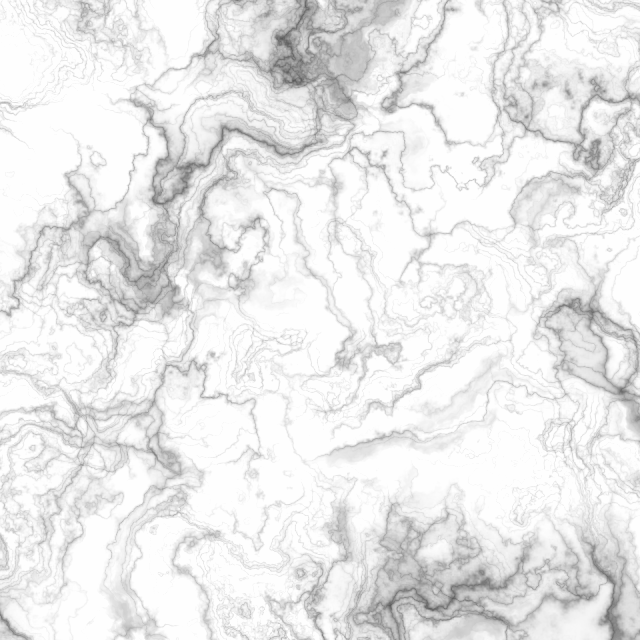
A WebGL 2 fragment shader for this texture map:

```glsl
#version 300 es
precision highp float;

uniform vec2 u_resolution;
out vec4 fragColor;

// Unit gradient at a lattice cell
vec2 cellGradient(vec2 cell) {
    uvec2 k = uvec2(ivec2(cell)) * uvec2(1597u, 3571u);
    uint h = (k.x ^ (k.y << 7)) * 747796u + 28913u;
    h = (h ^ (h >> 15)) * 277803u;
    h = (h ^ (h >> 13)) * 668265u;
    float angle = float((h >> 8) & 65535u) / 65536.0 * 6.28318;
    return vec2(cos(angle), sin(angle));
}

float gradientNoise(vec2 p) {
    vec2 cell = floor(p), f = p - cell;
    vec2 u = f * f * f * (f * (f * 6.0 - 15.0) + 10.0);
    float a = dot(cellGradient(cell), f);
    float b = dot(cellGradient(cell + vec2(1, 0)), f - vec2(1, 0));
    float c = dot(cellGradient(cell + vec2(0, 1)), f - vec2(0, 1));
    float d = dot(cellGradient(cell + vec2(1, 1)), f - vec2(1, 1));
    return mix(mix(a, b, u.x), mix(c, d, u.x), u.y);
}

mat2 rotation(float angle) {
    float c = cos(angle), s = sin(angle);
    return mat2(c, s, -s, c);
}

float fbm(vec2 p, int octaves) {
    float sum = 0.0, amplitude = 1.0;
    for (int i = 0; i < octaves; i++) {
        sum += amplitude * gradientNoise(p);
        p = rotation(0.7) * p * 2.03 + 17.3;
        amplitude *= 0.53;
    }
    return sum;
}

// Crisp core with a soft shadow that is wider on one side
float vein(float field, float pixel, float shadow) {
    float dist = abs(field);
    float shadowWidth = field > 0.0 ? 0.085 : 0.03;
    return 0.58 * exp(-dist / (0.009 + 0.4 * pixel)) + shadow * exp(-dist / shadowWidth);
}

// Thin nested lines that run along the vein
float strands(float field, float pixel) {
    float dist = abs(fract(field * 9.0) - 0.5);
    return exp(-dist / (0.05 + 4.0 * pixel)) * exp(-abs(field) * 3.0);
}

void main() {
    vec2 p = gl_FragCoord.xy / min(u_resolution.x, u_resolution.y);

    // Fractal folding of the stone
    vec2 warp = vec2(fbm(p * 2.8 + 4.1, 7), fbm(p * 2.8 + 31.7, 7));
    vec2 folded = p + 0.19 * warp;

    // Vein families, from coarse and dark to fine and faint
    float ink = 0.0, strength = 1.0, scale = 2.2;
    for (int i = 0; i < 5; i++) {
        float id = float(i);
        float field = gradientNoise(rotation(id * 1.3 + 0.4) * folded * scale + id * 23.6 + 8.2);
        float pixel = fwidth(field);
        float presence = smoothstep(-0.15, 0.35, gradientNoise(p * 2.8 + id * 13.7 + 51.4));
        float strandMask = smoothstep(-0.05, 0.25, gradientNoise(folded * 4.0 + id * 9.1 + 70.3));
        ink += strength * presence * vein(field, pixel, 0.19 * strength);
        ink += 0.36 * strength * strandMask * strands(field, pixel);
        strength *= 0.83;
        scale *= 1.35;
    }

    // Smoky patches with mottled grain
    float patches = smoothstep(0.08, 0.45, gradientNoise(folded * 3.2 + 91.5));
    ink += 0.3 * patches * clamp(0.35 + 1.3 * fbm(folded * 14.0 + 5.6, 4), 0.0, 1.0);

    // Clean white ground and gently limited darks
    ink = max(ink - 0.05, 0.0);
    float tone = 0.995 - 0.85 * (1.0 - exp(-ink / 0.85));
    fragColor = vec4(vec3(tone), 1.0);
}
```
